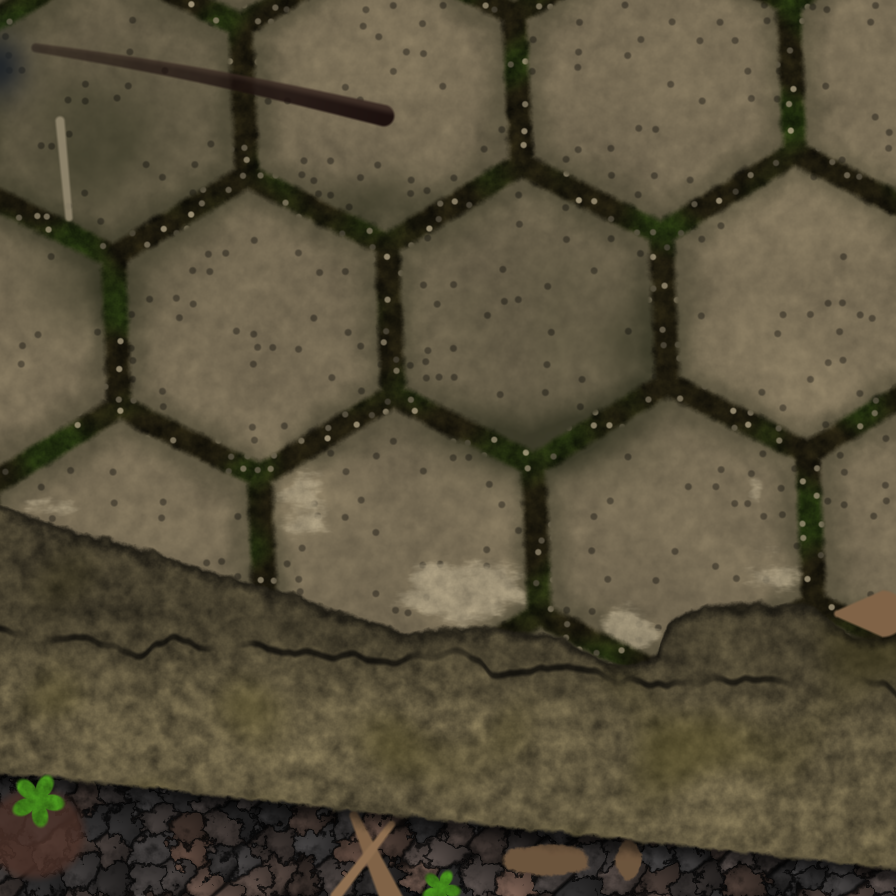
Give the GLSL for this texture, as a three.js fragment shader.

```glsl
// Weathered hexagonal paving with mossy joints, a rough kerb and a gravel strip.
// A tilted hex lattice gives the tiles; gradient noise erodes, stains and cracks them;
// jittered cells give stones and grit, segment distances the rod and straws.
#define TILE_PITCH vec2(.306, .2904)
#define TILE_ORIGIN vec2(.5885, .649)
#define TILT .042
#define JOINT .043
#define TILE vec3(.455, .41, .32)
#define STAIN vec3(.19, .19, .125)
#define SOIL vec3(.115, .10, .05)
#define MOSS vec3(.13, .18, .055)
#define KERB vec3(.41, .37, .265)
#define LIME vec3(.66, .61, .50)
#define STRAW vec3(.50, .39, .28)

varying vec2 vUv;

vec2 hash2(vec2 p) {
  return fract(sin(vec2(dot(p, vec2(127.1, 311.7)), dot(p, vec2(269.5, 183.3)))) * 43758.5);
}

float gradDot(vec2 cell, vec2 corner, vec2 f) {
  return dot(hash2(cell + corner) * 2. - 1., f - corner);
}

float noise(vec2 p) {
  vec2 i = floor(p), f = p - i, u = f * f * (3. - 2. * f);
  return mix(mix(gradDot(i, vec2(0), f), gradDot(i, vec2(1, 0), f), u.x),
             mix(gradDot(i, vec2(0, 1), f), gradDot(i, vec2(1), f), u.x), u.y);
}

float fbm(vec2 p) {
  float sum = 0., amp = 1.;
  for (int k = 0; k < 4; k++) {
    sum += amp * noise(p);
    p = mat2(1.6, 1.2, -1.2, 1.6) * p + 7.3;
    amp *= .55;
  }
  return sum;
}

// Soft patch around (x, y), 1 at the centre
float blob(vec2 p, float x, float y, float rx, float ry) {
  vec2 d = (p - vec2(x, y)) / vec2(rx, ry);
  return exp(-dot(d, d));
}

// Tapered segment: mask and position along it
vec2 stroke(vec2 p, vec2 a, vec2 b, float ra, float rb) {
  vec2 d = b - a;
  float t = clamp(dot(p - a, d) / dot(d, d), 0., 1.);
  return vec2(smoothstep(.002, -.002, length(p - a - d * t) - mix(ra, rb, t)), t);
}

// Scattered grains: mask and random shade
vec2 grains(vec2 p, float scale, float density) {
  vec2 i = floor(p * scale), h = hash2(i);
  float d = length(p * scale - i - .3 - .4 * h);
  return vec2(smoothstep(.3, .14, d) * step(hash2(i + 31.7).x, density), h.y);
}

// Two nearest cell distances and the cell's random pair
vec4 stones(vec2 p) {
  vec2 i = floor(p), id = i;
  float near = 9., next = 9.;
  for (int k = 0; k < 9; k++) {
    vec2 c = i + vec2(mod(float(k), 3.), floor(float(k) / 3.)) - 1.;
    float d = length(c + .1 + .8 * hash2(c) - p);
    next = min(next, max(near, d));
    if (d < near) { near = d; id = c; }
  }
  return vec4(near, next, hash2(id + 5.1));
}

// Distance to the nearest tile border, in tile widths
float tileEdge(vec2 p) {
  float c = cos(TILT), s = sin(TILT);
  vec2 q = mat2(c, -s, s, c) * (p - TILE_ORIGIN) / TILE_PITCH, period = vec2(1., 1.73205);
  vec2 a = mod(q, period) - .5 * period, b = mod(q - .5 * period, period) - .5 * period;
  vec2 g = abs(dot(a, a) < dot(b, b) ? a : b);
  return .5 - max(g.x, dot(g, vec2(.5, .866)));
}

vec3 paving(vec2 p, float coarse, float fine) {
  float edge = tileEdge(p) + .012 * fine;
  float stain = .75 * blob(p, .10, .86, .15, .13) + .45 * blob(p, .59, .66, .13, .12)
    + .8 * blob(p, .61, .51, .09, .045) + .5 * blob(p, .71, .61, .04, .08)
    + .7 * blob(p, .42, .78, .05, .03) + .5 * blob(p, .11, .68, .07, .05)
    + .55 * smoothstep(.17, .03, edge + .1 * coarse);
  vec3 col = TILE * (1. + .16 * coarse + .14 * fine + .1 * blob(p, .9, .68, .15, .15));
  col = mix(col, STAIN, clamp(stain * (.75 + .6 * coarse), 0., .85));
  col *= 1. - .35 * grains(p, 58., .13).x;
  // Flaked lime
  float lime = blob(p, .52, .34, .085, .045) + .8 * blob(p, .34, .43, .04, .05)
    + blob(p, .70, .295, .04, .035) + .7 * blob(p, .87, .36, .05, .035)
    + .8 * blob(p, .843, .455, .016, .022) + .6 * blob(p, .05, .435, .06, .015);
  lime = smoothstep(.45, .75, lime + .45 * fbm(p * vec2(22., 50.)));
  col = mix(col, LIME * (1. + .25 * fine), .7 * lime);
  // Soil, moss and grit in the joints
  vec3 gap = mix(SOIL, MOSS, smoothstep(-.1, .4, noise(p * 13.))) * (1. + .8 * fine);
  vec2 grit = grains(p, 64., .28);
  gap = mix(gap, LIME * (.4 + .7 * grit.y), .8 * grit.x);
  return mix(gap, col, smoothstep(JOINT - .014, JOINT + .016, edge));
}

vec3 kerb(vec2 p, float top, float coarse, float fine) {
  vec3 col = KERB * (1. + .3 * coarse + .5 * fine);
  col = mix(col, vec3(.34, .31, .14), .5 * smoothstep(0., .5, noise(p * 9. + 3.)));
  float crack = p.y - .295 + .07 * p.x - .035 * fbm(vec2(p.x * 9., 0.));
  col *= mix(.9, .66, smoothstep(-.07, .03, crack + .05 * coarse));
  col *= 1. - .65 * smoothstep(.006, .001, abs(crack)) * smoothstep(-.3, .1, noise(p * 14.));
  return col * mix(.5, 1., smoothstep(0., .018, top - p.y));
}

vec3 gravel(vec2 p, float fine) {
  vec4 s = stones(p * vec2(27., 31.) + .6 * fine);
  vec3 col = mix(vec3(.19, .185, .185), vec3(.35, .27, .23), s.z * s.z) * (.65 + .6 * s.w);
  col *= (1.1 - .5 * s.x + .4 * fine) * mix(.3, 1., smoothstep(.02, .22, s.y - s.x));
  col = mix(col, vec3(.29, .19, .155), .8 * smoothstep(.4, .6, blob(p, .04, .07, .065, .06)));
  float leaf = blob(p, .61, .04, .06, .022) + blob(p, .703, .04, .016, .025);
  col = mix(col, STRAW * .85, smoothstep(.45, .6, leaf + .2 * fine));
  col = mix(col, STRAW, stroke(p, vec2(.395, .09), vec2(.44, -.01), .005, .013).x);
  return mix(col, STRAW * 1.1, stroke(p, vec2(.437, .08), vec2(.375, 0.), .004, .006).x);
}

float sprout(vec2 d, float size) {
  float r = size * (.45 + .55 * abs(cos(2.5 * atan(d.y, d.x) + .4)));
  return smoothstep(.003, -.003, length(d) - r);
}

void main() {
  vec2 p = vUv;
  float coarse = fbm(p * 8.), fine = fbm(p * 55.);
  // Broken tile border and outer kerb border
  float top = max(.434 - .3 * p.x, .297) - .035 * blob(p, .695, p.y, .06, 1.) + .012 * coarse
    + .03 * smoothstep(.73, .75, p.x) - .04 * smoothstep(.89, .97, p.x) + .006 * fine;
  float foot = .138 - .108 * p.x + .006 * fine;
  vec3 col = mix(kerb(p, top, coarse, fine), paving(p, coarse, fine), smoothstep(-.003, .003, p.y - top));
  vec3 ground = gravel(p, fine) * mix(.45, 1., smoothstep(0., .025, foot - p.y));
  col = mix(ground, col, smoothstep(-.003, .003, p.y - foot));
  // Sprouts, fallen leaf and pale stick
  float green = max(sprout(p - vec2(.042, .107), .03), sprout(p - vec2(.492, .008), .022));
  col = mix(col, vec3(.25, .5, .1) * (1. + .5 * fine), green);
  col = mix(col, STRAW, stroke(p, vec2(.935, .315), vec2(.985, .315), .004, .026).x);
  col = mix(col, LIME * .87, .85 * stroke(p, vec2(.067, .865), vec2(.077, .757), .005, .004).x);
  // Dark rod with a blurred left end
  vec2 q = p - vec2(0., .006 * sin(clamp(p.x / .43, 0., 1.) * 3.1416));
  vec2 rod = stroke(q, vec2(.04, .945), vec2(.428, .871), .005, .012);
  float sheen = smoothstep(0., .01, q.y - .9526 + .1907 * q.x);
  vec3 metal = mix(vec3(.11, .065, .055), vec3(.23, .17, .14), sheen);
  col = mix(col, metal, rod.x * mix(.5, 1., rod.y));
  col = mix(col, vec3(.11, .13, .15), .9 * blob(p, 0., .925, .028, .035));
  gl_FragColor = vec4(col, 1.);
}
```
